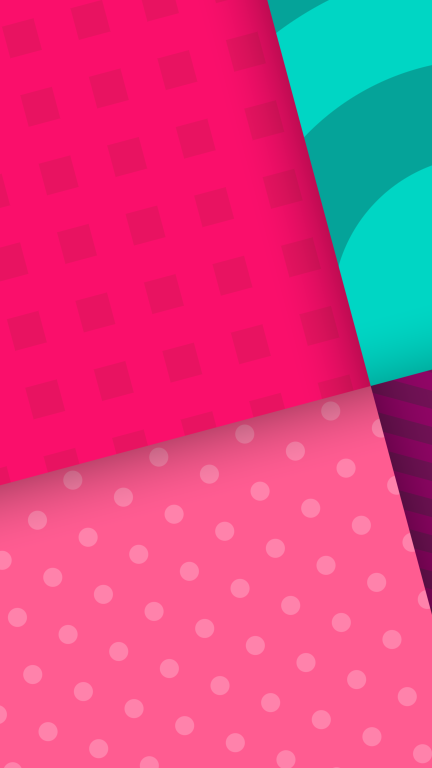
Write a Shadertoy shader that draws this background.

```glsl
// Layout, in units of the canvas height
const vec2 CORNER = vec2(0.4827, 0.4974);
const float TILT = radians(15.0);

const float SQUARE_PITCH = 0.0924;
const float SQUARE_HALF = 0.0213;
const vec2 SQUARE_ORIGIN = vec2(-0.0443, 0.0005);

const vec2 DOT_PITCH = vec2(0.1159, 0.0770);
const vec2 DOT_ORIGIN = vec2(-0.0587, -0.0180);
const float DOT_RADIUS = 0.0124;

const vec2 RING_CENTER = vec2(0.1484, 0.1016);
const float RING_INNER = 0.1979;
const float RING_WIDTH = 0.1257;

const float STRIPE_PITCH = 0.047;
const float STRIPE_SLOPE = 0.27;
const float STRIPE_CENTER = -0.020;

const float SHADOW_WIDTH = 0.095;

// Colours
const vec3 CRIMSON = vec3(0.98, 0.06, 0.42);
const vec3 CRIMSON_DARK = vec3(0.91, 0.075, 0.38);
const vec3 ROSE = vec3(1.00, 0.36, 0.57);
const vec3 ROSE_LIGHT = vec3(1.00, 0.51, 0.67);
const vec3 TEAL = vec3(0.00, 0.84, 0.77);
const vec3 TEAL_DARK = vec3(0.02, 0.64, 0.60);
const vec3 PLUM = vec3(0.57, 0.02, 0.40);
const vec3 PLUM_DARK = vec3(0.45, 0.07, 0.34);

// Coverage of a shape from its signed distance
float fill(float d, float pixel) {
    return smoothstep(0.7 * pixel, -0.7 * pixel, d);
}

// Position relative to the nearest lattice point
vec2 repeat(vec2 p, vec2 pitch) {
    return p - pitch * round(p / pitch);
}

// Brightness under a soft shadow cast by the neighbouring panel
float shade(float d, float strength) {
    float t = clamp(1.0 - d / SHADOW_WIDTH, 0.0, 1.0);
    return 1.0 - strength * t * t;
}

vec3 squaresPanel(vec2 q, float pixel) {
    vec2 c = abs(repeat(q - SQUARE_ORIGIN, vec2(SQUARE_PITCH)));
    float d = max(c.x, c.y) - SQUARE_HALF;
    return mix(CRIMSON, CRIMSON_DARK, fill(d, pixel)) * shade(-q.x, 0.24);
}

vec3 dotsPanel(vec2 q, float pixel) {
    vec2 p = q - DOT_ORIGIN;
    float d = min(length(repeat(p, DOT_PITCH)),
                  length(repeat(p + 0.5 * DOT_PITCH, DOT_PITCH)));
    return mix(ROSE, ROSE_LIGHT, fill(d - DOT_RADIUS, pixel)) * shade(-q.y, 0.25);
}

vec3 ringsPanel(vec2 p, vec2 q, float pixel) {
    float r = max(length(p - RING_CENTER), RING_INNER - 0.5 * RING_WIDTH);
    float fromBand = r - RING_INNER - 0.5 * RING_WIDTH;
    float period = 2.0 * RING_WIDTH;
    float d = abs(fromBand - period * round(fromBand / period)) - 0.5 * RING_WIDTH;
    return mix(TEAL, TEAL_DARK, fill(d, pixel)) * shade(q.y, 0.18);
}

vec3 stripesPanel(vec2 p, vec2 q, float pixel) {
    float s = p.y + STRIPE_SLOPE * p.x - STRIPE_CENTER;
    float d = abs(s - STRIPE_PITCH * round(s / STRIPE_PITCH)) - 0.25 * STRIPE_PITCH;
    return mix(PLUM_DARK, PLUM, fill(d, pixel)) * shade(q.x, 0.25);
}

void mainImage(out vec4 fragColor, in vec2 fragCoord) {
    float pixel = 1.0 / iResolution.y;
    vec2 p = fragCoord * pixel - CORNER;

    // Tilted frame whose axes are the two seams
    vec2 axis = vec2(cos(TILT), sin(TILT));
    vec2 q = vec2(dot(p, axis), dot(p, vec2(-axis.y, axis.x)));

    // Four panels meeting at the corner
    float right = fill(-q.x, pixel);
    float upper = fill(-q.y, pixel);
    vec3 top = mix(squaresPanel(q, pixel), ringsPanel(p, q, pixel), right);
    vec3 bottom = mix(dotsPanel(q, pixel), stripesPanel(p, q, pixel), right);
    fragColor = vec4(mix(bottom, top, upper), 1.0);
}
```
